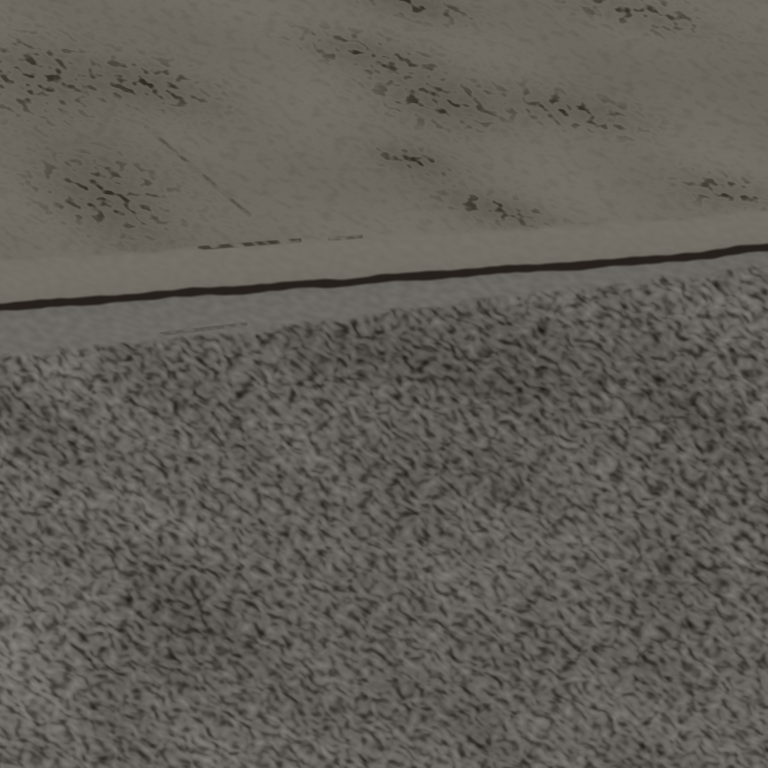
Reproduce this texture procedurally as a Shadertoy shader.

```glsl
// Weathered concrete slabs split by a dark, slightly tilted joint.
// Smooth trowelled bands border the joint; gradient noise stretched along
// slanted axes gives worn flecks above it and coarse rough grain below it.

const vec3 WARM_TINT = vec3(0.004, -0.013, -0.046);
const vec3 COOL_TINT = vec3(0.0, -0.009, -0.031);
const vec3 JOINT_COLOR = vec3(0.135, 0.110, 0.095);

vec2 gradientAt(ivec2 cell) {
    uint h = uint(cell.x) * 1597334677u ^ uint(cell.y) * 3812015801u;
    h = (h ^ (h >> 15)) * 2246822519u;
    h ^= h >> 13;
    float angle = float(h & 65535u) * 6.28318 / 65536.0;
    return vec2(cos(angle), sin(angle));
}

float gradientNoise(vec2 p) {
    vec2 base = floor(p), f = p - base;
    ivec2 c = ivec2(base);
    vec2 u = f * f * f * (f * (f * 6.0 - 15.0) + 10.0);
    float a = dot(gradientAt(c), f);
    float b = dot(gradientAt(c + ivec2(1, 0)), f - vec2(1, 0));
    float d = dot(gradientAt(c + ivec2(0, 1)), f - vec2(0, 1));
    float e = dot(gradientAt(c + ivec2(1, 1)), f - vec2(1, 1));
    return mix(mix(a, b, u.x), mix(d, e, u.x), u.y);
}

// Coordinates along and across a slanted axis, scaled separately.
vec2 slanted(vec2 p, float angle, vec2 scale) {
    vec2 axis = vec2(cos(angle), sin(angle));
    return scale * vec2(dot(p, axis), dot(p, vec2(-axis.y, axis.x)));
}

// Soft elliptical spot; size holds the radii along and across the slant.
float spot(vec2 p, vec2 center, vec2 size, float angle) {
    vec2 q = slanted(p - center, angle, 1.0 / size);
    return exp(-dot(q, q));
}

float segmentMask(vec2 p, vec2 a, vec2 b, float halfWidth, float soft) {
    vec2 ab = b - a;
    float t = clamp(dot(p - a, ab) / dot(ab, ab), 0.0, 1.0);
    return 1.0 - smoothstep(halfWidth, halfWidth + soft, length(p - a - ab * t));
}

float jointHeight(float x) {
    float ripple = 0.003 * gradientNoise(vec2(x * 17.0, 3.5));
    return 0.600 + 0.073 * x + 0.006 * smoothstep(0.88, 1.0, x) + ripple;
}

// Where worn flecks gather on the upper slab: center.xy, radii.zw.
float wornPatches(vec2 p) {
    const vec4 patches[11] = vec4[11](
        vec4(0.57, 0.865, 0.080, 0.028), vec4(0.75, 0.855, 0.090, 0.022),
        vec4(0.48, 0.930, 0.090, 0.022), vec4(0.54, 0.995, 0.070, 0.018),
        vec4(0.83, 0.985, 0.090, 0.022), vec4(0.14, 0.745, 0.090, 0.045),
        vec4(0.04, 0.900, 0.080, 0.050), vec4(0.20, 0.890, 0.080, 0.030),
        vec4(0.65, 0.727, 0.070, 0.016), vec4(0.95, 0.750, 0.060, 0.020),
        vec4(0.54, 0.790, 0.050, 0.014));
    float sum = 0.0;
    for (int i = 0; i < 11; i++)
        sum += spot(p, patches[i].xy, patches[i].zw, -0.22);
    return min(sum, 1.0);
}

float upperSlabTone(vec2 p) {
    float flecks = gradientNoise(slanted(p, -0.42, vec2(48.0, 115.0)))
                 + 0.5 * gradientNoise(slanted(p, -0.30, vec2(110.0, 190.0)));
    float cloud = gradientNoise(slanted(p, -0.30, vec2(5.0, 12.0)));
    float worn = wornPatches(p);
    float tone = 0.425 + 0.035 * cloud + 0.045 * flecks - 0.035 * worn;
    tone -= 0.27 * smoothstep(0.02, 0.55, flecks) * (0.09 + 0.75 * worn);
    float scratch = segmentMask(p, vec2(0.19, 0.835), vec2(0.325, 0.72), 0.0005, 0.0035);
    return tone - 0.10 * scratch * smoothstep(-0.35, 0.3, flecks);
}

float lowerSlabTone(vec2 p) {
    vec2 warp = 0.006 * vec2(gradientNoise(p * 38.0), gradientNoise(p * 38.0 + 57.0));
    vec2 q = p + warp;
    float grain = gradientNoise(slanted(q, -0.68, vec2(56.0, 112.0)))
                + 0.60 * gradientNoise(slanted(q, -0.50, vec2(105.0, 165.0)));
    float cloud = gradientNoise(slanted(p, -0.6, vec2(6.0, 14.0)) + 9.0);
    float shade = 0.035 * spot(p, vec2(0.68, 0.50), vec2(0.38, 0.12), -0.25)
                + 0.035 * spot(p, vec2(0.25, 0.18), vec2(0.13, 0.06), -0.35)
                + 0.025 * spot(p, vec2(0.77, 0.14), vec2(0.16, 0.04), -0.1)
                - 0.030 * spot(p, vec2(0.02, 0.08), vec2(0.16, 0.20), 0.0);
    return 0.378 + 0.26 * grain - 0.14 * max(grain, 0.0) + 0.06 * cloud - shade;
}

void mainImage(out vec4 fragColor, in vec2 fragCoord) {
    vec2 p = fragCoord / iResolution.xy;
    float pixel = 1.0 / iResolution.y;
    float above = p.y - jointHeight(p.x);
    float rag = 0.010 * gradientNoise(p * vec2(32.0, 45.0));

    // Slabs and the smooth bands beside the joint
    float bandTop = mix(0.058, 0.048, p.x) + 0.5 * rag;
    float bandBottom = -mix(0.063, 0.023, smoothstep(0.0, 1.1, p.x)) + rag;
    float fine = gradientNoise(slanted(p, -0.3, vec2(70.0, 130.0)));
    float upperBand = 0.447 + 0.018 * fine;
    float lowerBand = 0.418 + 0.040 * fine;
    float upper = mix(upperBand, upperSlabTone(p), smoothstep(-0.004, 0.006, above - bandTop));
    float lower = mix(lowerSlabTone(p), lowerBand, smoothstep(-0.005, 0.006, above - bandBottom));
    float side = smoothstep(-pixel, pixel, above);
    vec3 color = mix(lower + COOL_TINT, upper + WARM_TINT, side);

    // Broken hairlines along the edges of the bands
    float hairline = segmentMask(p, vec2(0.26, 0.677), vec2(0.39, 0.687), 0.001, 0.003)
                   + 0.7 * segmentMask(p, vec2(0.43, 0.689), vec2(0.47, 0.692), 0.001, 0.003)
                   + 0.5 * segmentMask(p, vec2(0.21, 0.565), vec2(0.32, 0.578), 0.001, 0.003);
    color -= 0.17 * hairline * smoothstep(-0.45, 0.2, fine);

    // Joint: dark ragged core with a faint soft shadow
    float halfWidth = 0.0042 + 0.002 * gradientNoise(vec2(p.x * 42.0, 8.3));
    float core = 1.0 - smoothstep(halfWidth - 0.0015, halfWidth + 0.002 + pixel, abs(above));
    color -= 0.035 * exp(-abs(above) / 0.008);
    color = mix(color, JOINT_COLOR, 0.95 * core);
    fragColor = vec4(clamp(color, 0.0, 1.0), 1.0);
}
```
